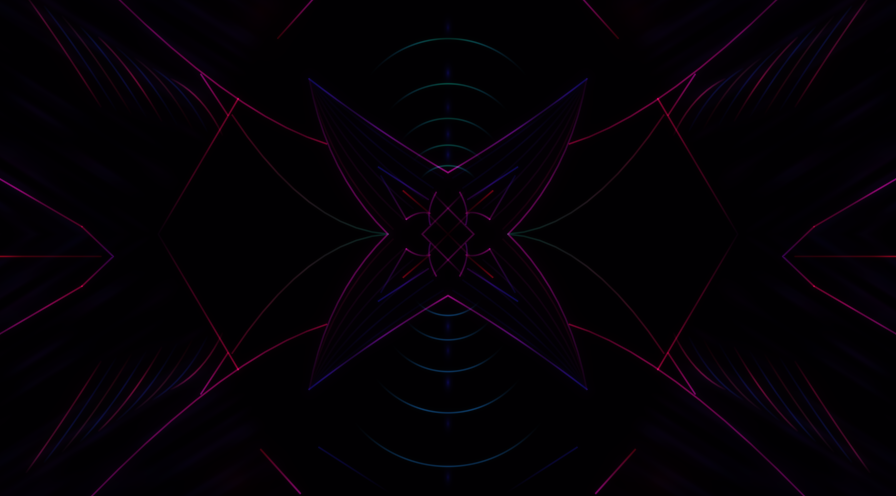
A Shadertoy shader for this background:

```glsl
// Neon line art on black: a four-petal star mirrored about its centre, with long
// diagonal ribs, feathered corners, side wedges and stacked arcs on the axis.
// Everything is folded into one quadrant and drawn as glowing quadratic curves.

// Lengths are in hundredths of the canvas height, measured from the star centre.
const vec2  CENTRE      = vec2(0.5, 0.528);
const float EXPOSURE    = 0.8;
const float LINE_WIDTH  = 0.12;
const float GLOW_AMOUNT = 0.09;
const int   CURVE_STEPS = 10;
const int   RIBS        = 6;
const int   FEATHERS    = 9;
const int   ARCS        = 5;
const float WEDGE_DROP  = 4.5;

const vec3 BLACK   = vec3(0.004, 0.0, 0.006);
const vec3 MAGENTA = vec3(0.55, 0.03, 0.45);
const vec3 CRIMSON = vec3(0.58, 0.01, 0.20);
const vec3 RED     = vec3(0.45, 0.01, 0.06);
const vec3 VIOLET  = vec3(0.25, 0.01, 0.35);
const vec3 BLUE    = vec3(0.06, 0.05, 0.45);
const vec3 AZURE   = vec3(0.06, 0.25, 0.50);
const vec3 TEAL    = vec3(0.02, 0.32, 0.25);

// Petal outline, shared by the edges and the ribs between them
const vec2 NOTCH      = vec2(0.0, 12.4);
const vec2 UPPER_MID  = vec2(14.0, 21.2);
const vec2 SIDE_TIP   = vec2(12.1, 0.0);
const vec2 LOWER_MID  = vec2(22.2, 13.8);
const vec2 PETAL_TIP  = vec2(28.0, 31.3);

float hash(vec2 p) {
    vec3 h = fract(vec3(p.xyx) * 0.1031);
    h += dot(h, h.yzx + 33.33);
    return fract((h.x + h.y) * h.z);
}

float noise(vec2 p) {
    vec2 i = floor(p), f = fract(p);
    f *= f * (3.0 - 2.0 * f);
    return mix(mix(hash(i), hash(i + vec2(1, 0)), f.x),
               mix(hash(i + vec2(0, 1)), hash(i + vec2(1, 1)), f.x), f.y);
}

// Distance to a segment, and the position along it from 0 to 1
vec2 segment(vec2 p, vec2 a, vec2 b) {
    vec2 ab = b - a;
    float t = clamp(dot(p - a, ab) / dot(ab, ab), 0.0, 1.0);
    return vec2(length(p - a - ab * t), t);
}

// Thin antialiased core plus a soft halo
float neon(float d, float halo) {
    float pixel = 100.0 / iResolution.y;
    return 1.0 - smoothstep(0.0, LINE_WIDTH + pixel, d) + GLOW_AMOUNT * exp(-d / halo);
}

vec3 line(vec2 p, vec2 a, vec2 b, vec3 from, vec3 to) {
    vec2 s = segment(p, a, b);
    return mix(from, to, s.y) * neon(s.x, 0.5);
}

// Quadratic curve through a, mid and b; taper fades both of its ends
vec3 curve(vec2 p, vec2 a, vec2 mid, vec2 b, vec3 from, vec3 to, float halo, float taper) {
    vec2 control = 2.0 * mid - 0.5 * (a + b), last = a;
    float nearest = 1e5, t = 0.0;
    for (int i = 1; i <= CURVE_STEPS; i++) {
        float k = float(i) / float(CURVE_STEPS);
        vec2 next = mix(mix(a, control, k), mix(control, b, k), k);
        vec2 s = segment(p, last, next);
        if (s.x < nearest) {
            nearest = s.x;
            t = (float(i) - 1.0 + s.y) / float(CURVE_STEPS);
        }
        last = next;
    }
    return mix(from, to, t) * neon(nearest, halo) * mix(1.0, 4.0 * t * (1.0 - t), taper);
}

vec3 petals(vec2 q) {
    vec3 c = curve(q, NOTCH, UPPER_MID, PETAL_TIP, MAGENTA, BLUE * 0.8, 0.8, 0.0);
    c += curve(q, SIDE_TIP, LOWER_MID, PETAL_TIP, MAGENTA * 0.8, VIOLET * 0.2, 1.0, 0.0);
    for (int i = 0; i < RIBS; i++) {
        float s = (float(i) + 0.5) / float(RIBS);
        vec3 tint = mix(BLUE, CRIMSON, s * s) * (0.1 + 0.25 * hash(vec2(i, 7)));
        c += curve(q, mix(NOTCH, SIDE_TIP, s), mix(UPPER_MID, LOWER_MID, s),
                   PETAL_TIP, tint, tint * 0.3, 2.0, 0.6);
    }
    return c;
}

// Small lattice and hooks at the heart of the star
vec3 heart(vec2 q) {
    vec3 c = line(q, vec2(0, 5.2), vec2(5.2, 0), MAGENTA * 0.5, MAGENTA * 0.5);
    c += line(q, vec2(0), vec2(4.2), RED * 0.3, MAGENTA * 0.3);
    c += line(q, vec2(0, 5.2), vec2(3.5, 8.7), MAGENTA * 0.4, BLACK);
    c += curve(q, vec2(8.4, 3.0), vec2(6.0, 4.2), vec2(3.6, 4.2), MAGENTA, MAGENTA * 0.4, 0.5, 0.0);
    c += curve(q, vec2(2.4, 8.4), vec2(3.7, 5.0), vec2(3.6, 2.0), MAGENTA * 0.7, VIOLET, 0.5, 0.0);
    c += line(q, vec2(3.7, 4.2), vec2(9.0, 8.7), RED * 0.5, RED);
    c += line(q, vec2(8.4, 3.0), vec2(13.5, 11.7), MAGENTA * 0.5, BLUE * 0.4);
    return 0.8 * (c + line(q, vec2(4.0, 7.0), vec2(14.0, 13.5), VIOLET * 0.7, BLUE));
}

// Long diagonals, inner panel edges and the bars near top and bottom
vec3 frame(vec2 q, float low) {
    vec3 c = curve(q, vec2(24.5, 18.2), vec2(46, 29.8), vec2(72, 53), CRIMSON * 0.7, MAGENTA * 0.8, 0.6, 0.0);
    c += curve(q, SIDE_TIP, vec2(28, 6.5), vec2(43.5, 24), TEAL, CRIMSON * 0.8, 0.4, 0.0) * 0.55;
    c += line(q, vec2(42.3, 27.3), vec2(59, -1), CRIMSON * 0.9, BLUE * 0.05);
    c += line(q, vec2(49.8, 32.2), vec2(44.4, 24), MAGENTA * 0.8, CRIMSON * 0.7);
    c += line(q, vec2(26, 43), vec2(12, 52), BLUE * 0.7, BLACK) * low;
    vec2 bar = q / mix(1.0, 1.1, low);
    c += RED * 0.1 * exp(-0.3 * length(bar - vec2(38, 45)));
    return c + line(bar, vec2(27.1, 47.5), vec2(34.3, 39.5), MAGENTA * 0.9, RED * 0.7);
}

vec3 feathers(vec2 q) {
    vec3 c = vec3(0);
    for (int i = 0; i < FEATHERS; i++) {
        float s = float(i) / float(FEATHERS - 1);
        vec3 tint = i % 4 == 0 ? CRIMSON : (i % 2 == 1 ? BLUE * 0.5 : RED * 0.5);
        c += curve(q, mix(vec2(85, 48), vec2(55.8, 31.3), s), mix(vec2(78, 38), vec2(50, 26.9), s),
                   mix(vec2(70, 25.7), vec2(45.5, 20), s), mix(tint, AZURE, 0.25), tint * 0.6, 1.2, 0.9);
    }
    // Faint streaks running outward, kept outside the inner panel
    vec2 flow = vec2(dot(q, vec2(0.85, 0.53)), dot(q, vec2(-0.53, 0.85)));
    float streak = pow(noise(flow * vec2(0.06, 0.7)), 3.0);
    float outside = smoothstep(0.0, 8.0, dot(q - vec2(42.3, 27.3), vec2(0.86, 0.51)));
    return c + mix(VIOLET, BLUE, noise(flow.yx * 0.2)) * streak * outside * 0.16;
}

vec3 wedges(vec2 p) {
    vec2 q = abs(p + vec2(0, WEDGE_DROP));
    vec3 c = line(q, vec2(67.5, 0), vec2(73.8, 6), VIOLET, CRIMSON * 0.7);
    c += line(q, vec2(73.8, 6), vec2(91, 16), CRIMSON * 0.7, MAGENTA);
    return c + line(q, vec2(70, 0), vec2(91, 0), RED * 0.4, RED);
}

// Arcs growing geometrically along the vertical axis, each with a spark
vec3 arcs(vec2 q, float low) {
    vec3 c = vec3(0);
    for (int i = 0; i < ARCS; i++) {
        float h = mix(13.8, 16.4, low) * pow(1.3, float(i)), r = 0.52 * h;
        vec2 v = q - vec2(0, h - r);
        float fade = (1.0 - smoothstep(0.25, 0.8, q.x / r)) * step(0.0, v.y);
        c += mix(TEAL, AZURE, max(low * 0.8, q.x / r)) * neon(abs(length(v) - r), 0.4) * fade * 0.8;
        c += BLUE * 0.7 * exp(-2.0 * length((q - vec2(0, h + 2.2)) * vec2(1.5, 0.7)));
    }
    return c;
}

void mainImage(out vec4 fragColor, in vec2 fragCoord) {
    vec2 p = 100.0 * (fragCoord - CENTRE * iResolution.xy) / iResolution.y;
    vec2 q = abs(p);
    float low = step(p.y, 0.0);
    vec3 light = petals(q) + heart(q) + frame(q, low) + feathers(q) + wedges(p) + arcs(q, low);
    float flicker = 0.6 + 0.7 * noise(q * 0.2);
    fragColor = vec4(min(BLACK + light * EXPOSURE * flicker, 1.0), 1.0);
}
```
